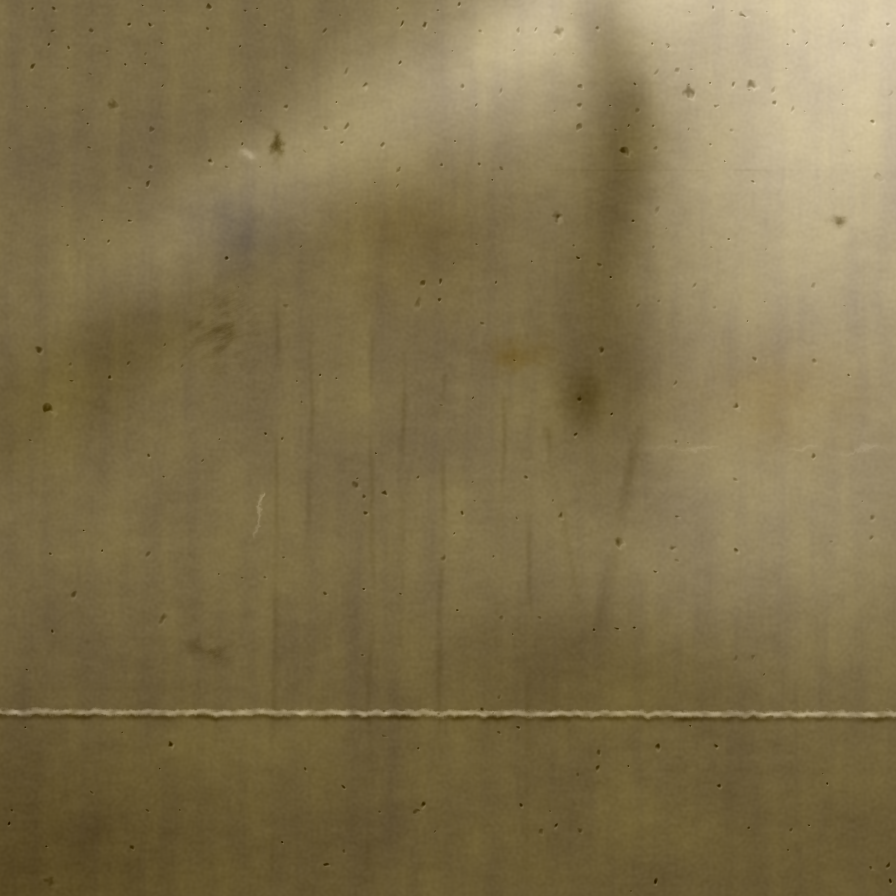
A three.js fragment shader for this texture:

```glsl
// A weathered ochre concrete wall, lit from the upper right, with a rough
// cast joint near the foot. Soft Gaussian lights and shadows set the tone;
// gradient noise adds mottling and stains, hashed cells scatter the pits.
varying vec2 vUv;

vec2 hash2(vec2 p) {
  p = vec2(dot(p, vec2(127.1, 311.7)), dot(p, vec2(269.5, 183.3)));
  return fract(sin(p) * 43758.5);
}
float corner(vec2 cell, vec2 f, vec2 o) {
  return dot(hash2(cell + o) * 2.0 - 1.0, f - o);
}
float noise(vec2 p) {
  vec2 i = floor(p), f = fract(p), u = f * f * (3.0 - 2.0 * f);
  return mix(mix(corner(i, f, vec2(0, 0)), corner(i, f, vec2(1, 0)), u.x),
             mix(corner(i, f, vec2(0, 1)), corner(i, f, vec2(1, 1)), u.x), u.y);
}
float fbm(vec2 p) {
  float sum = 0.0, amp = 0.5;
  for (int i = 0; i < 5; i++) {
    sum += amp * noise(p);
    p = p * 2.03 + 17.3;
    amp *= 0.55;
  }
  return sum;
}
float blob(vec2 p, vec2 centre, vec2 radius) {
  p = (p - centre) / radius;
  return exp(-dot(p, p));
}
float streak(vec2 p, vec2 a, vec2 b, float width) {
  vec2 d = b - a;
  float t = clamp(dot(p - a, d) / dot(d, d), 0.0, 1.0);
  float x = length(p - a - d * t) / width;
  return exp(-x * x) * (1.0 - 0.6 * t);
}
// Scattered holes: x is the dark hollow, y the lit lower lip.
vec2 pits(vec2 p, float cells, float chance, float size) {
  vec2 q = p * cells, base = floor(q), pit = vec2(0.0);
  vec2 ragged = vec2(noise(p * 170.0), noise(p * 170.0 + 31.0));
  for (int j = -1; j <= 1; j++) for (int i = -1; i <= 1; i++) {
    vec2 id = base + vec2(i, j), h = hash2(id + cells), k = hash2(id + 53.7);
    float r = size * cells * mix(0.4, 1.0, k.x * k.x);
    float depth = step(h.x, chance) * mix(0.3, 1.0, k.y);
    vec2 d = q - id - 0.2 - 0.6 * k + 1.3 * r * ragged;
    d = vec2(d.x + (h.y - 0.5) * d.y, d.y * mix(0.6, 1.3, h.y));
    pit.x = max(pit.x, depth * (1.0 - smoothstep(0.2 * r, 1.5 * r, length(d))));
    d += vec2(-0.5, 0.9) * r;
    pit.y = max(pit.y, depth * (1.0 - smoothstep(0.2 * r, 1.6 * r, length(d))));
  }
  return pit;
}
// Broad light and shade.
float lighting(vec2 p) {
  vec2 w = p + 0.07 * vec2(fbm(p * 5.0), fbm(p * 5.0 + 9.0));
  float light = 0.40 + 0.075 * smoothstep(0.0, 0.5, p.y);
  light += 0.19 * blob(w, vec2(0.94, 0.74), vec2(0.25, 0.33));
  light += 0.29 * blob(w, vec2(1.0, 1.04), vec2(0.36, 0.24));
  light += 0.06 * blob(w, vec2(0.84, 0.38), vec2(0.26, 0.16));
  vec2 q = w - vec2(0.60, 0.97);
  vec2 beam = vec2(dot(q, vec2(0.81, 0.58)), dot(q, vec2(-0.58, 0.81)));
  light += 0.20 * blob(beam, vec2(0.03, 0.0), vec2(0.27, 0.085));
  light += 0.10 * blob(beam, vec2(-0.38, 0.03), vec2(0.22, 0.06));
  light -= 0.09 * blob(beam, vec2(-0.60, -0.01), vec2(0.20, 0.06));
  light -= 0.04 * blob(w, vec2(0.47, 0.77), vec2(0.11, 0.08));
  light -= 0.18 * blob(w, vec2(0.685, 0.88), vec2(0.04, 0.19));
  light -= 0.09 * blob(w, vec2(0.67, 0.60), vec2(0.07, 0.16));
  light -= 0.05 * blob(w, vec2(0.70, 0.25), vec2(0.20, 0.07));
  return light - 0.05 * blob(w, vec2(0.0), vec2(0.25, 0.2));
}
void main() {
  vec2 p = vUv;
  // Mottling, vertical wash marks and fine grain.
  float wash = fbm(p * vec2(34.0, 3.0)), mottle = fbm(p * 9.0);
  float light = lighting(p) + 0.09 * mottle + 0.065 * wash;
  light += 0.04 * fbm(p * vec2(40.0, 75.0)) + 0.03 * noise(p * 210.0);

  // Broken drips and the two slanting runs.
  float drips = 0.0;
  for (int i = 0; i < 7; i++) {
    float n = float(i), x = 0.31 + 0.048 * n + 0.012 * sin(n * 4.1);
    x += 0.007 * noise(vec2(n * 7.3, p.y * 8.0));
    drips += streak(p, vec2(x, 0.68 - 0.025 * n),
                    vec2(x - 0.005, 0.28 - 0.25 * mod(n + 1.0, 2.0)), 0.0035);
  }
  drips += streak(p, vec2(0.612, 0.52), vec2(0.645, 0.33), 0.005);
  drips += 1.4 * streak(p, vec2(0.712, 0.52), vec2(0.67, 0.31), 0.007);
  light -= 0.045 * drips * smoothstep(-0.35, 0.3, noise(p * vec2(60.0, 14.0)));

  // Grey blots and scuffs.
  vec2 s = p + 0.035 * vec2(fbm(p * 24.0), fbm(p * 24.0 + 5.0));
  float grey = 0.7 * blob(s, vec2(0.268, 0.742), vec2(0.03, 0.034))
             + 0.4 * blob(s, vec2(0.275, 0.745), vec2(0.065, 0.055));
  float scuff = blob(s, vec2(0.25, 0.635), vec2(0.035, 0.045))
              + blob(s, vec2(0.237, 0.275), vec2(0.025, 0.012));
  scuff *= smoothstep(-0.2, 0.4, fbm(vec2(p.x * 35.0, (p.y - 0.35 * p.x) * 80.0)));
  light -= 0.09 * grey + 0.11 * scuff + 0.10 * blob(s, vec2(0.648, 0.555), vec2(0.026, 0.03));

  // Pits crowd towards the top; a few chips are larger.
  float top = smoothstep(0.7, 1.0, p.y);
  vec2 pit = max(pits(p, 46.0, 0.10 + 0.30 * top, 0.0026), pits(p, 14.0, 0.13 + 0.2 * top, 0.0055));
  float chip = blob(s, vec2(0.933, 0.752), vec2(0.009, 0.005))
             + blob(s, vec2(0.307, 0.833), vec2(0.005, 0.014));
  light += 0.09 * pit.y * (1.0 - pit.x) - 0.25 * pit.x - 0.25 * chip;
  light += 0.13 * (blob(s, vec2(0.277, 0.826), vec2(0.009, 0.007))
         + streak(s, vec2(0.293, 0.45), vec2(0.286, 0.40), 0.002));

  // Faint seams, then the ragged joint with its broken shadow.
  float gaps = smoothstep(-0.2, 0.3, noise(p * vec2(28.0, 5.0)));
  light -= 0.04 * gaps * blob(p, vec2(0.77, 0.81), vec2(0.17, 0.0015));
  light += 0.07 * gaps * blob(s, vec2(0.87, 0.5), vec2(0.14, 0.002));
  float y = p.y - 0.204 - 0.006 * fbm(vec2(p.x * 60.0, 2.0)) + 0.003 * (p.x - 0.5);
  float ridge = 0.003 * (1.0 + 1.6 * fbm(p * vec2(110.0, 150.0)));
  light -= (0.06 + 0.08 * gaps) * exp(-pow((y + 0.005) / 0.0035, 2.0));
  light += (0.19 + 0.22 * noise(p * vec2(90.0, 160.0))) * (1.0 - smoothstep(0.2 * ridge, 1.7 * ridge, abs(y)));

  // Ochre tint, rust patches and bluish grey.
  float rust = 0.6 * blob(s, vec2(0.87, 0.555), vec2(0.10, 0.06))
             + blob(s, vec2(0.575, 0.605), vec2(0.028, 0.014)) + 0.3 * blob(s, vec2(0.46, 0.74), vec2(0.10, 0.09));
  vec3 colour = vec3(light, light - 0.06, light * 1.03 - 0.213 - 0.06 * (mottle + wash));
  colour -= vec3(0.05, 0.075, 0.13) * rust * (0.8 + fbm(p * 18.0));
  gl_FragColor = vec4(clamp(colour + vec3(0.0, 0.01, 0.06) * grey, 0.0, 1.0), 1.0);
}
```
